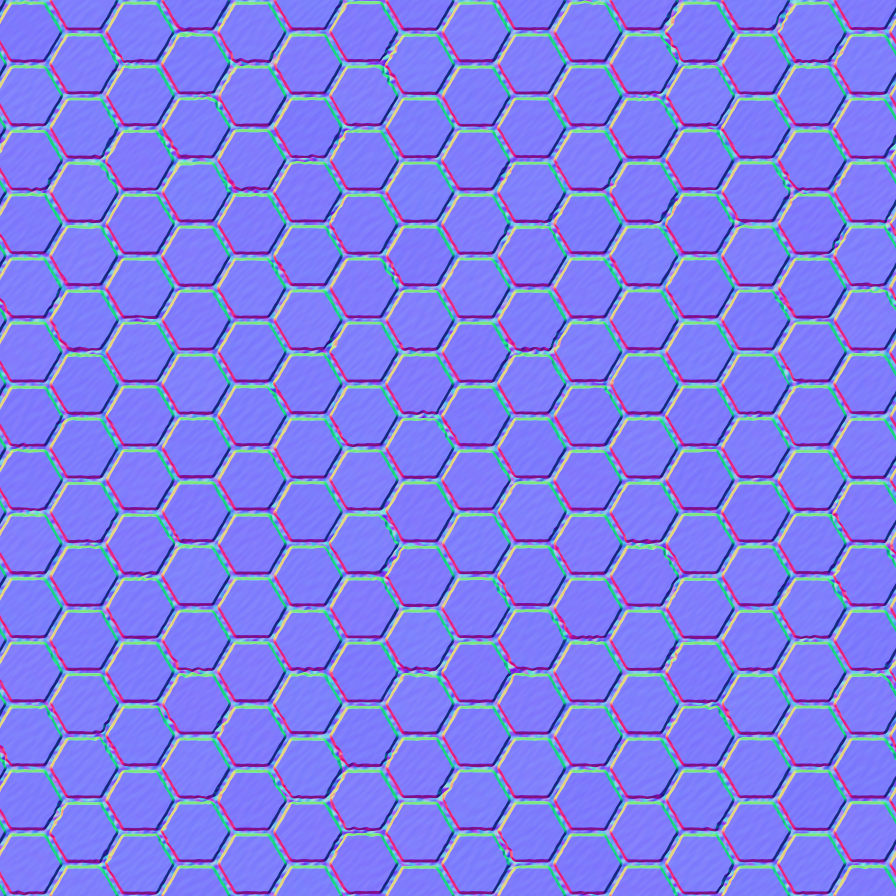
Write a Shadertoy shader that draws this texture map.

```glsl
// Tangent-space normal map of flat-topped hexagonal tiles with bevelled rims.
// A periodic height field (tiles, rough grooves, fine grain) is differentiated
// and its slope is encoded as colour; the result tiles seamlessly.

#define COLUMNS 16.0       // tile columns across
#define ROWS 14.0          // tiles down each column
#define RIM_INNER 0.430    // apothem where the bevel starts (cell apothem 0.5)
#define RIM_OUTER 0.476    // apothem where the bevel meets the groove
#define RIM_HEIGHT 0.14    // drop from tile to groove
#define CORNER 0.035       // corner rounding
#define JITTER 0.010       // random shift of each tile
#define TILT 0.045         // random lean of each tile
#define WOBBLE 0.010       // unevenness of the rims
#define GROOVE_ROUGH 0.036 // bumps in the grooves
#define GRAIN 0.0032       // fine streaks on the faces

const float HEX_X = 0.8660254;  // column spacing when row spacing is 1

vec2 hash2(vec2 p) {
    vec3 q = fract(p.xyx * vec3(0.1031, 0.1030, 0.0973));
    q += dot(q, q.yzx + 33.33);
    return fract((q.xx + q.yz) * q.zy);
}

// Gradient noise, about -0.7 to 0.7, repeating after the given period
float gradientNoise(vec2 p, vec2 period) {
    vec2 cell = floor(p), f = p - cell;
    vec2 w = f * f * f * (f * (f * 6.0 - 15.0) + 10.0);
    float corner[4];
    for (int i = 0; i < 4; i++) {
        vec2 o = vec2(i & 1, i >> 1);
        float angle = 6.2831853 * hash2(mod(cell + o, period) + 7.0).x;
        corner[i] = dot(vec2(cos(angle), sin(angle)), f - o);
    }
    return mix(mix(corner[0], corner[1], w.x), mix(corner[2], corner[3], w.x), w.y);
}

float noiseAt(vec2 uv, float count) {
    return gradientNoise(uv * count, vec2(count));
}

// Signed distance to a flat-topped hexagon with apothem r
float hexDistance(vec2 p, float r) {
    const vec3 k = vec3(-0.8660254, 0.5, 0.5773503);
    p = abs(p);
    p -= 2.0 * min(dot(k.xy, p), 0.0) * k.xy;
    p -= vec2(clamp(p.x, -k.z * r, k.z * r), r);
    return length(p) * sign(p.y);
}

// Offset from the nearest tile centre (xy) and wrapped tile index (zw)
vec4 hexCell(vec2 p) {
    vec2 pitch = vec2(2.0 * HEX_X, 1.0);
    vec2 a = p - pitch * round(p / pitch);
    vec2 b = p - pitch * (floor(p / pitch) + 0.5);
    vec2 local = dot(a, a) < dot(b, b) ? a : b;
    vec2 index = round((p - local) / vec2(HEX_X, 0.5));
    return vec4(local, mod(index, vec2(COLUMNS, 2.0 * ROWS)));
}

// Height in x, groove mask in y
vec2 surface(vec2 p) {
    vec2 uv = p / vec2(COLUMNS * HEX_X, ROWS);
    vec4 cell = hexCell(p - vec2(0.5 * HEX_X, 0.5));
    vec2 shift = hash2(cell.zw + 3.0) - 0.5;
    vec2 lean = hash2(cell.zw + 51.0) - 0.5;

    // Rim, uneven everywhere and chipped in a few patches
    float chips = smoothstep(0.12, 0.45, noiseAt(uv, 22.0));
    float bumps = noiseAt(uv, 128.0);
    float d = hexDistance(cell.xy - shift * JITTER, RIM_INNER - CORNER) - CORNER;
    d += bumps * (WOBBLE + 0.035 * chips);
    float groove = smoothstep(0.0, RIM_OUTER - RIM_INNER, d);

    // Faint diagonal streaks on the tile faces
    vec2 streakCount = vec2(44.0, 120.0);
    float streak = gradientNoise(vec2(uv.x + uv.y, uv.y - uv.x) * streakCount, streakCount);

    float face = RIM_HEIGHT + TILT * dot(lean, cell.xy) + GRAIN * streak;
    float rubble = GROOVE_ROUGH * (1.0 + chips) * bumps;
    return vec2(mix(face, rubble, groove), groove);
}

// Slope to colour: red faces left, green faces up, blue faces the viewer
vec3 normalColour(vec2 p) {
    const vec2 e = vec2(0.006, 0.0);
    vec2 slope = vec2(surface(p - e).x - surface(p + e).x,
                      surface(p - e.yx).x - surface(p + e.yx).x) / (2.0 * e.x);
    slope.y += 0.14 * surface(p).y;
    float z = inversesqrt(1.0 + dot(slope, slope));
    vec2 n = slope * z;
    return vec3(0.50 - 0.48 * n.x,
                0.49 + clamp(0.70 * n.y, -0.42, 0.41),
                mix(0.30, 0.99, z));
}

void mainImage(out vec4 fragColor, in vec2 fragCoord) {
    // Average a 2 by 2 grid of samples to smooth the rims
    vec3 colour = vec3(0.0);
    for (int i = 0; i < 4; i++) {
        vec2 offset = (vec2(i & 1, i >> 1) - 0.5) * 0.5;
        vec2 uv = (fragCoord + offset) / iResolution.xy;
        colour += 0.25 * normalColour(uv * vec2(COLUMNS * HEX_X, ROWS));
    }
    fragColor = vec4(colour, 1.0);
}
```
